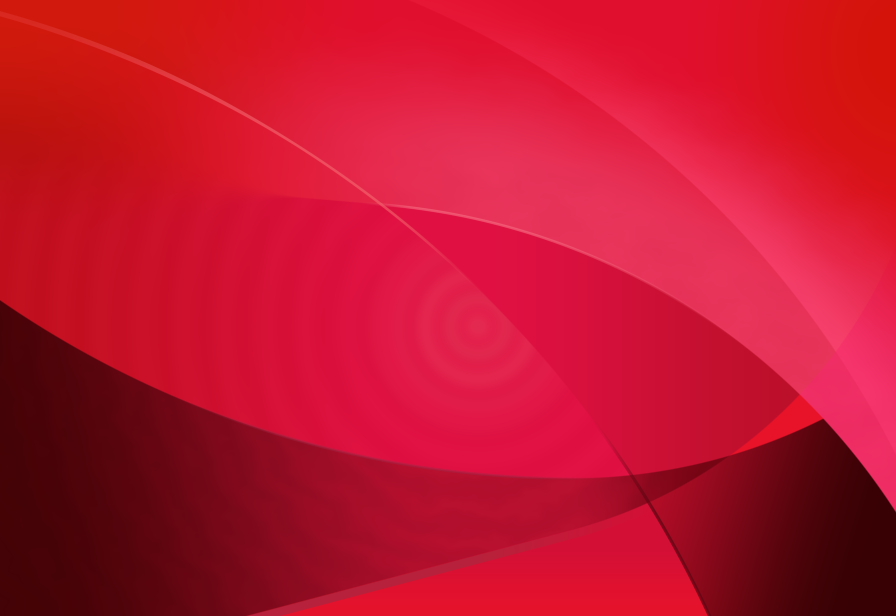
This background is drawn by a WebGL 1 fragment shader. Its source:

```glsl
precision highp float;
uniform vec2 u_resolution;

float pixel;

float edge(float d) {
  return smoothstep(-pixel, pixel, d);
}

float line(float d, float width) {
  return 1.0 - smoothstep(width, width + 1.5 * pixel, abs(d));
}

// Signed distance to a circle that runs on as a straight tangent left of the join direction
float arc(vec2 p, vec2 center, float radius, vec2 join) {
  vec2 d = p - center;
  float side = dot(d, vec2(join.y, -join.x)) * sign(join.y);
  return length(vec2(max(side, 0.0), dot(d, join))) - radius;
}

float ripples(vec2 p) {
  float sum = 0.0;
  float gain = 0.5;
  for (int i = 0; i < 4; i++) {
    p = mat2(0.8, 0.6, -0.6, 0.8) * p * 1.9 + 1.7;
    sum += gain * sin(p.x + 1.5 * sin(p.y));
    gain *= 0.55;
  }
  return sum;
}

void main() {
  vec2 p = gl_FragCoord.xy / u_resolution * vec2(1.4545, 1.0);
  pixel = 0.9 / u_resolution.y;
  float texture = ripples(p * vec2(14.0, 22.0));

  // Sweeping curves, positive on their outer side
  float crest = arc(p, vec2(0.532, -0.426), 1.097, vec2(0.085, 0.996));
  float diagonal = length(p - vec2(-0.48, -0.755)) - 1.798;
  float veil = length(p - vec2(0.059, -0.441)) - 1.5625;
  float sweep = arc(p, vec2(0.727, 0.899), 0.7856, vec2(0.2556, -0.9668));
  float bowlRadius = p.x < 0.928 ? 1.634 : 0.91;
  float bowl = length(p - vec2(0.928, 0.2235 + bowlRadius)) - bowlRadius;
  float beyond = edge(diagonal);

  // Central lens with a ringed glow
  vec3 color = mix(vec3(0.76, 0.06, 0.12), vec3(0.88, 0.065, 0.26), smoothstep(0.0, 0.72, p.x));
  color = mix(color, vec3(0.73, 0.06, 0.16), beyond * smoothstep(0.75, 1.36, p.x));
  float r = length(p - vec2(0.776, 0.47));
  float rings = 0.8 + 0.2 * sin(r * 150.0 + 1.0);
  float glow = (1.0 - smoothstep(0.03, 0.23, r)) * rings * (1.0 - beyond);
  color = mix(color, vec3(0.89, 0.16, 0.31), glow);
  color += 0.006 * sin(r * 95.0) * (1.0 - beyond);
  color = mix(color, vec3(0.91, 0.07, 0.16), edge(sweep));

  // Dark fold under the lens
  float foldLight = smoothstep(0.0, 0.75, p.x + 0.25 * (p.y - 0.2));
  vec3 fold = mix(vec3(0.27, 0.01, 0.025), vec3(0.71, 0.06, 0.18), foldLight);
  fold = mix(fold, vec3(0.47, 0.02, 0.08), smoothstep(0.92, 1.14, p.x));
  fold *= 1.0 + 0.02 * sin(r * 110.0 + texture * 2.0);

  // Red floor falling into shadow at the right
  vec3 ground = mix(vec3(0.9, 0.07, 0.17), vec3(0.83, 0.06, 0.21), smoothstep(0.0, 0.12, p.y));
  float shade = smoothstep(0.95, 1.42, p.x - 0.3 * (p.y - 0.12));
  ground = mix(ground, vec3(0.72, 0.05, 0.15), beyond * 0.7);
  ground = mix(ground, vec3(0.22, 0.005, 0.015), shade * beyond);
  float rim = line(sweep - 0.007, 0.006) * (1.0 - smoothstep(0.75, 1.1, p.x));
  ground = mix(ground, vec3(0.72, 0.13, 0.23), rim);
  color = mix(color, mix(fold, ground, edge(sweep)), edge(bowl));

  // Hairlines on the lower curves
  float bowlLine = smoothstep(0.25, 0.5, p.x) * (1.0 - smoothstep(0.8, 1.0, p.x));
  color = mix(color, vec3(0.62, 0.16, 0.28), 0.45 * bowlLine * line(bowl, 0.001));
  float lowDiagonal = 1.0 - smoothstep(0.15, 0.33, p.y);
  color = mix(color, vec3(0.38, 0.02, 0.07), 0.75 * lowDiagonal * line(diagonal, 0.0015));

  // Upper band with warm corners
  vec3 band = mix(vec3(0.86, 0.065, 0.12), vec3(0.88, 0.06, 0.18), smoothstep(0.2, 0.7, p.x));
  vec3 ember = mix(vec3(0.71, 0.065, 0.05), vec3(0.82, 0.1, 0.05), smoothstep(0.7, 0.98, p.y));
  band = mix(band, ember, 1.0 - smoothstep(0.0, 0.48, p.x - 0.1 * beyond));
  float corner = length((p - vec2(1.47, 0.92)) * vec2(1.0, 0.8));
  band = mix(band, vec3(0.83, 0.08, 0.04), 1.0 - smoothstep(0.02, 0.4, corner));

  // Pink sheen that fades away from the crest
  float outerVeil = edge(veil);
  float reach = crest + 0.012 * texture;
  float sheen = 1.0 - smoothstep(0.08, mix(0.31, 0.36, outerVeil), reach);
  sheen *= smoothstep(0.15, 0.85, p.x) * mix(0.8, 1.0, beyond);
  vec3 pink = mix(vec3(0.91, 0.2, 0.35), vec3(0.94, 0.23, 0.4), outerVeil);
  pink = mix(pink, vec3(0.94, 0.17, 0.4), 0.8 * edge(sweep));
  band = mix(band, pink + 0.008 * texture, sheen);
  band += 0.02 * outerVeil * (1.0 - smoothstep(0.0, 0.1, veil));

  // The crest is crisp at the right and melts away at the left
  float softness = pixel + 0.1 * (1.0 - smoothstep(0.15, 0.5, p.x));
  color = mix(color, band, smoothstep(-softness, softness, crest));
  float crestLine = smoothstep(0.58, 0.68, p.x) * (1.0 - smoothstep(0.8, 1.25, p.x));
  color = mix(color, vec3(0.96, 0.42, 0.5), 0.65 * crestLine * line(crest, 0.001));

  // Bright thread along the upper diagonal
  float thread = smoothstep(0.0, 0.5, p.x) * (1.0 - smoothstep(0.58, 0.85, p.x));
  float threadWidth = mix(0.003, 0.001, smoothstep(0.2, 0.5, p.x));
  color = mix(color, vec3(0.95, 0.38, 0.42), (0.2 + 0.5 * thread) * line(diagonal, threadWidth) * smoothstep(0.5, 0.65, p.y));

  gl_FragColor = vec4(color, 1.0);
}
```
